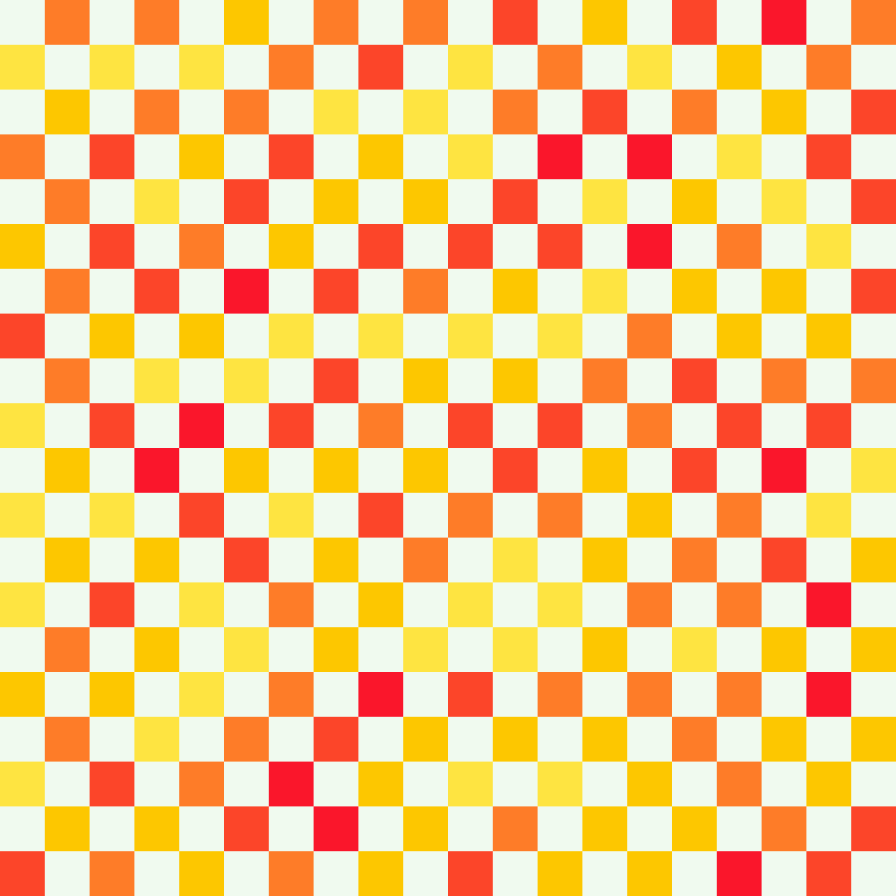
A Shadertoy shader for this pattern:

```glsl
// A seamless checkerboard of pale squares and randomly picked warm squares.

const float CELLS = 20.0; // even, so the checker wraps at the edges
const uint SEED = 37u;

const vec3 PAPER   = vec3(0.942, 0.982, 0.938);
const vec3 GOLD    = vec3(0.992, 0.780, 0.000);
const vec3 LEMON   = vec3(0.995, 0.894, 0.255);
const vec3 ORANGE  = vec3(0.995, 0.487, 0.157);
const vec3 VERMEIL = vec3(0.988, 0.270, 0.160);
const vec3 CRIMSON = vec3(0.982, 0.085, 0.170);

// Integer hash of a cell, from 0 to 1
float hashCell(vec2 cell, uint seed) {
    uvec2 c = uvec2(cell);
    uint h = c.x * 374761u + c.y * 668265u + seed * 9781u;
    h = (h ^ (h >> 15)) * 739391u;
    h = (h ^ (h >> 13)) * 277803u;
    return float((h ^ (h >> 16)) & 65535u) / 65536.0;
}

// Weighted choice of a warm colour
vec3 warmColor(float pick) {
    if (pick < 0.34) return GOLD;
    if (pick < 0.53) return LEMON;
    if (pick < 0.72) return ORANGE;
    if (pick < 0.90) return VERMEIL;
    return CRIMSON;
}

// Flat colour of one cell; indices wrap around the tile
vec3 cellColor(vec2 cell, float count, uint seed) {
    vec2 id = mod(cell, count);
    bool isWarm = mod(id.x + id.y, 2.0) < 0.5;
    return isWarm ? warmColor(hashCell(id, seed)) : PAPER;
}

// Blend the four nearest cells across a border one pixel wide
vec3 smoothChecker(vec2 p, vec2 pixel, float count, uint seed) {
    vec2 corner = floor(p - 0.5);
    vec2 t = clamp((p - corner - 1.0) / pixel + 0.5, 0.0, 1.0);
    vec3 low = mix(cellColor(corner, count, seed),
                   cellColor(corner + vec2(1.0, 0.0), count, seed), t.x);
    vec3 high = mix(cellColor(corner + vec2(0.0, 1.0), count, seed),
                    cellColor(corner + vec2(1.0, 1.0), count, seed), t.x);
    return mix(low, high, t.y);
}

void mainImage(out vec4 fragColor, in vec2 fragCoord) {
    vec2 p = fragCoord / iResolution.xy * CELLS;
    vec2 pixel = CELLS / iResolution.xy;
    fragColor = vec4(smoothChecker(p, pixel, CELLS, SEED), 1.0);
}
```
